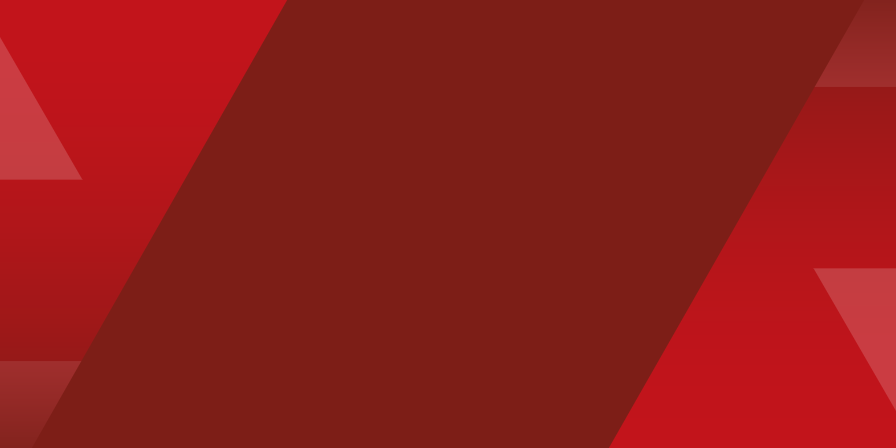
A Shadertoy shader for this background:

```glsl
// Dark slanted band between two red side panels with pale translucent cut-outs.

#define BAND_RED    vec3(0.490, 0.118, 0.090)
#define BRIGHT_RED  vec3(0.760, 0.078, 0.106)
#define DEEP_RED    vec3(0.495, 0.108, 0.085)
#define SLANT       0.570   // horizontal run per unit of height
#define BAND_FOOT   0.071   // where the band's left edge meets the floor
#define WEDGE_BASE  0.599   // height of the wedge's flat side
#define WEDGE_WIDTH 0.184   // length of the wedge's flat side
#define WEDGE_ALPHA 0.170
#define STRIP_TOP   0.194   // height of the pale corner strip
#define STRIP_ALPHA 0.095
#define FALLOFF     2.0     // curve of the panel gradient

// Coverage of the region where the distance is negative.
float cover(float dist, float pixel) {
    return clamp(0.5 - dist / pixel, 0.0, 1.0);
}

// Signed distance to a slanted line; negative on its left.
float slantedEdge(vec2 p, float foot, float slope) {
    return (p.x - foot - slope * p.y) / length(vec2(1.0, slope));
}

void mainImage(out vec4 fragColor, in vec2 fragCoord) {
    vec2 p = fragCoord / iResolution.xy * vec2(2.0, 1.0);
    float pixel = 1.0 / iResolution.y;

    // Half-turn symmetry: the right panel is the left one rotated
    if (p.x > 1.0) p = vec2(2.0, 1.0) - p;

    // Panel gradient, bright above and deep below
    vec3 color = mix(BRIGHT_RED, DEEP_RED, pow(1.0 - p.y, FALLOFF));

    // Pale wedge with a flat base
    float wedge = max(WEDGE_BASE - p.y,
                      slantedEdge(p - vec2(0.0, WEDGE_BASE), WEDGE_WIDTH, -0.578));
    color = mix(color, vec3(1.0), WEDGE_ALPHA * cover(wedge, pixel));

    // Corner strip that fades toward the floor
    float fade = mix(0.35, 1.0, clamp(p.y / STRIP_TOP, 0.0, 1.0));
    color = mix(color, vec3(1.0), STRIP_ALPHA * fade * cover(p.y - STRIP_TOP, pixel));

    // Central band
    float panel = cover(slantedEdge(p, BAND_FOOT, SLANT), pixel);
    fragColor = vec4(mix(BAND_RED, color, panel), 1.0);
}
```
